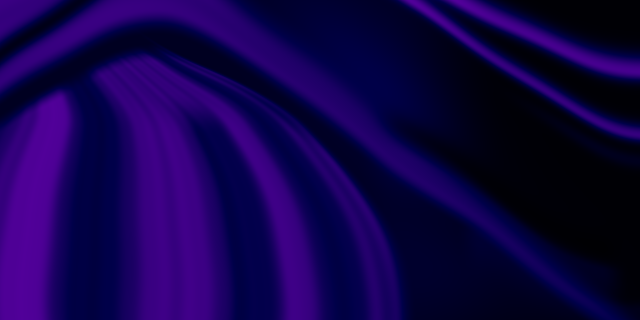
Give the GLSL for this background, as a WebGL 1 fragment shader.

```glsl
precision highp float;
// Dark silk: violet pleats fan out under an arch, with glowing ribbons at the right.
// Each part adds to one scalar tone, built from curve offsets and soft ridges,
// and a single ramp turns that tone into black, navy, violet and magenta.
uniform vec2 u_resolution;

// Soft ridge with separate widths for negative and positive offsets.
float ridge(float d, float below, float above) {
  float k = d / (d < 0.0 ? below : above);
  return exp(-k * k);
}

// Plateau rising over a..b and falling over c..d.
float plateau(float x, float a, float b, float c, float d) {
  return smoothstep(a, b, x) * (1.0 - smoothstep(c, d, x));
}

// Height of an S-shaped descent from "from" to "to".
float slide(float x, float start, float end, float from, float to) {
  return mix(from, to, smoothstep(start, end, x));
}

// Height of a rounded arch with its own slope on each side.
float arch(float x, vec2 peak, float leftSlope, float rightSlope, float roundness) {
  float dx = x - peak.x;
  float rise = dx * (dx < 0.0 ? leftSlope : rightSlope);
  return peak.y + roundness - length(vec2(roundness, rise));
}

// Rotated elliptical glow.
float glow(vec2 p, vec2 center, float angle, vec2 radius) {
  vec2 q = p - center;
  float c = cos(angle), s = sin(angle);
  q = vec2(c * q.x + s * q.y, c * q.y - s * q.x) / radius;
  return exp(-dot(q, q));
}

// Slow waviness from layered sines.
vec2 ripple(vec2 p) {
  return 0.006 * vec2(sin(7.0 * p.y + 3.0 * p.x), sin(8.0 * p.x - 4.0 * p.y))
       + 0.003 * sin(vec2(17.0, 19.0) * p.yx + 5.0 * p);
}

// Coordinate across the pleats: constant along each pleat, equal to x at the base.
float pleatCoord(vec2 p) {
  float y2 = p.y * p.y;
  float curl = max(p.y - 0.6, 0.0);
  return (p.x - 0.296 * y2) / (1.0 - 0.885 * y2) + 6.0 * curl * curl;
}

float pleatTone(float b, float y) {
  float t = 0.45 - 0.08 * ridge(b - 0.28, 0.06, 0.06);
  t += 0.5 * ridge(b - 0.09, 0.2, 0.085);
  t += 0.36 * plateau(b, 0.31, 0.52, 0.64, 0.75);
  t += 0.36 * plateau(b, 0.84, 0.91, 0.93, 1.06);
  t += 0.17 * ridge(b - 1.175, 0.035, 0.03);
  // The pleats merge under the top of the arch.
  float crown = smoothstep(0.58, 0.72, y) * plateau(b, 0.35, 0.5, 0.9, 1.1);
  t = mix(t, 0.74, crown);
  // Fine threads.
  return t + 0.025 * sin(46.0 * b + 2.0 * sin(9.0 * b)) + 0.015 * sin(97.0 * b + 1.0);
}

// Dim cloth in the middle and at the right.
float shadeTone(vec2 p) {
  float t = mix(0.2, 0.03, smoothstep(1.2, 1.6, p.x));
  t += 0.24 * glow(p, vec2(1.17, 0.74), -0.75, vec2(0.36, 0.15));
  t += 0.16 * glow(p, vec2(1.5, 0.12), -0.4, vec2(0.32, 0.2));
  float crease = p.y - slide(p.x, 1.15, 1.95, 0.54, 0.15);
  float reach = smoothstep(1.12, 1.26, p.x) * (1.0 - smoothstep(1.88, 1.97, p.x));
  t *= 1.0 - 0.6 * reach * ridge(crease - 0.07, 0.04, 0.05);
  t += 0.15 * reach * ridge(crease, 0.1, 0.025);
  float lower = p.y - slide(p.x, 1.4, 1.95, 0.27, 0.03);
  return t + 0.11 * smoothstep(1.42, 1.5, p.x) * ridge(lower, 0.09, 0.025);
}

// Bright ribbons crossing the upper right corner.
float ribbonTone(vec2 p) {
  float lower = p.y - slide(p.x, 1.0, 2.05, 1.08, 0.58);
  float upper = p.y - slide(p.x, 1.1, 2.0, 1.1, 0.775);
  float t = 0.74 * ridge(lower, 0.023, 0.034) + 0.84 * ridge(upper, 0.03, 0.052);
  t += 0.15 * smoothstep(1.5, 1.9, p.x) * ridge(lower + 0.08, 0.025, 0.025);
  return t * smoothstep(1.12, 1.28, p.x);
}

vec3 silkColor(float tone) {
  float t = clamp(tone, 0.0, 1.0);
  return vec3(0.65 * max(t - 0.45, 0.0), 0.0, 0.64 * t);
}

void main() {
  vec2 p = gl_FragCoord.xy / u_resolution.y;
  p += ripple(p);
  float v = p.y - arch(p.x, vec2(0.51, 0.885), 0.6, 0.75, 0.09);
  float b = pleatCoord(p);
  float tone = shadeTone(p);

  // Broad fold above the arch, with a dark valley at the left.
  float valley = ridge(v - 0.17 - 0.1 * p.x, 0.04, 0.045) * (1.0 - smoothstep(0.28, 0.45, p.x));
  float foldTone = mix(0.78, 0.68, smoothstep(0.3, 0.95, p.x)) - 0.62 * valley;
  foldTone += 0.02 * sin(60.0 * v + 4.0 * p.x);
  float extent = 1.0 - smoothstep(1.18, 1.31, dot(p, vec2(0.646, 0.763)));
  tone = mix(tone, foldTone, smoothstep(0.01, 0.09, v) * extent);

  // Pleats below the arch and the bright rim that bounds them.
  float inside = (1.0 - smoothstep(-0.075, -0.01, v)) * (1.0 - smoothstep(1.23, 1.3, b));
  tone = mix(tone, pleatTone(b, p.y), inside);
  float rim = ridge(b - 1.235, 0.035, 0.025) * smoothstep(0.4, 0.7, p.x);
  tone += 0.26 * rim * mix(0.6, 1.0, smoothstep(0.0, 0.4, p.y));

  gl_FragColor = vec4(silkColor(tone + ribbonTone(p)), 1.0);
}
```
